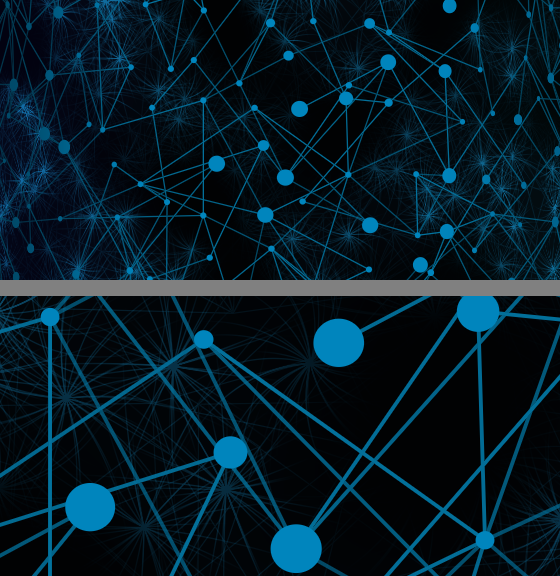
Top: the whole. Bottom: its middle third, enlarged.
Write a Shadertoy shader that draws this background.

```glsl
const float TAU = 6.2831853;
const float GLOBE = 1.1;

vec3 hash3(vec3 p) {
    p = fract(p * vec3(.1031, .1030, .0973));
    p += dot(p, p.yxz + 33.33);
    return fract((p.xxy + p.yxx) * p.zyx);
}

float gradientDot(vec2 cell, vec2 f) {
    float a = TAU * hash3(vec3(cell, 71.)).x;
    return dot(vec2(cos(a), sin(a)), f);
}

float gradientNoise(vec2 p) {
    vec2 i = floor(p), f = p - i, u = f * f * f * (f * (f * 6. - 15.) + 10.);
    vec2 e = vec2(0, 1);
    return mix(mix(gradientDot(i, f), gradientDot(i + e.yx, f - e.yx), u.x),
               mix(gradientDot(i + e, f - e), gradientDot(i + 1., f - 1.), u.x), u.y);
}

// Horizontal wrap around a globe: flat chart to view, and back
vec2 toView(vec2 q) {
    return vec2(GLOBE * sin(clamp(q.x / GLOBE, -1.57, 1.57)), q.y);
}

vec2 toChart(vec2 p) {
    return vec2(GLOBE * asin(clamp(p.x / GLOBE, -1., 1.)), p.y);
}

// Antialiased coverage; strokes thinner than a pixel fade instead of breaking
float stroke(float dist, float halfWidth) {
    float h = max(halfWidth, .5 / iResolution.y);
    return halfWidth / h * clamp((h - dist) * iResolution.y + .5, 0., 1.);
}

float segmentDistance(vec2 p, vec2 a, vec2 b) {
    vec2 pa = p - a, ba = b - a;
    return length(pa - ba * clamp(dot(pa, ba) / dot(ba, ba), 0., 1.));
}

vec2 nodeChart(vec2 id, float size, float seed) {
    return (id + mix(vec2(.08), vec2(.92), hash3(vec3(id, seed)).xy)) * size;
}

// Random straight links between jittered nodes up to two cells apart
float links(vec2 p, float size, float seed, float halfWidth, float chance) {
    vec2 cell = floor(toChart(p) / size);
    float ink = 0.;
    for (int y = -2; y <= 2; y++)
    for (int x = -2; x <= 0; x++) {
        vec2 id = cell + vec2(x, y);
        vec2 a = toView(nodeChart(id, size, seed));
        for (int v = -2; v <= 2; v++)
        for (int u = 0; u <= 2; u++) {
            if (u == 0 && v <= 0) continue;
            vec2 jump = vec2(u, v);
            vec3 h = hash3(vec3(id * 7. + jump, seed + 5.));
            if (h.x > chance) continue;
            vec2 b = toView(nodeChart(id + jump, size, seed));
            ink = max(ink, stroke(segmentDistance(p, a, b), halfWidth) * mix(.6, 1., h.y));
        }
    }
    return ink;
}

// Elliptical nodes, narrowing toward the sides of the globe
float nodes(vec2 p, float size, float seed) {
    vec2 cell = floor(toChart(p) / size);
    float ink = 0.;
    for (int y = -1; y <= 1; y++)
    for (int x = -1; x <= 1; x++) {
        vec2 id = cell + vec2(x, y), q = nodeChart(id, size, seed);
        float squash = max(cos(q.x / GLOBE), .2);
        float big = smoothstep(.5, .95, hash3(vec3(id, seed + 9.)).x);
        float radius = mix(.011, .029, big) * mix(.6, 1., squash);
        vec2 d = (p - toView(q)) / vec2(mix(.25, 1.05, squash), 1.);
        ink = max(ink, stroke(length(d), radius));
    }
    return ink;
}

// Hubs with fine, slightly bent rays
float bursts(vec2 p, float size, float seed) {
    vec2 q = toChart(p), cell = floor(q / size);
    float ink = 0.;
    for (int y = -1; y <= 1; y++)
    for (int x = -1; x <= 1; x++) {
        vec2 id = cell + vec2(x, y), hub = nodeChart(id, size, seed), d = q - hub;
        float r = length(d), bend = hash3(vec3(id, seed + 3.)).z - .5;
        if (r > size) continue;
        float turn = fract(atan(d.y, d.x + 1e-6) / TAU + bend * r);
        for (int k = 0; k < 3; k++) {
            float count = float(9 + 4 * k), s = turn * count;
            vec3 h = hash3(vec3(id * 31. + floor(s), seed + 11. + float(k)));
            float dist = abs(fract(s) - mix(.2, .8, h.x)) / count * TAU * r;
            float reach = size * mix(.35, 1., h.y);
            ink += stroke(dist, .0008) * (1. - smoothstep(.1 * reach, reach, r));
        }
    }
    return ink;
}

void mainImage(out vec4 fragColor, in vec2 fragCoord) {
    vec2 p = (fragCoord - .5 * iResolution.xy) / iResolution.y;

    // Navy on the left, black in the middle, dark green on the right
    vec3 color = mix(vec3(.008, .008, .065), vec3(.002, .006, .012), smoothstep(-1., -.3, p.x));
    color = mix(color, vec3(.002, .025, .03), smoothstep(.4, 1., p.x));

    // Faint web, denser away from the middle
    float density = smoothstep(-.4, .25, gradientNoise(p * 2.6 + 4.));
    density *= mix(.45, 1., smoothstep(.1, .7, length(p * vec2(.8, 1.3))));
    float web = bursts(p, .21, 13.) + .8 * bursts(p, .29, 41.)
              + .7 * links(p, .12, 27., .0007, .3);
    color += density * (vec3(.008, .022, .035) + vec3(.04, .3, .42) * min(web, 1.3));

    // Bright network, dimmed at the sides
    float light = 1. - .45 * smoothstep(.45, 1., -p.x) - .25 * smoothstep(.55, 1., p.x);
    color = mix(color, vec3(.01, .45, .62) * light, links(p, .18, 3., .0023, .18));
    color = mix(color, vec3(0, .52, .74) * light, nodes(p, .18, 3.));

    fragColor = vec4(color, 1);
}
```
